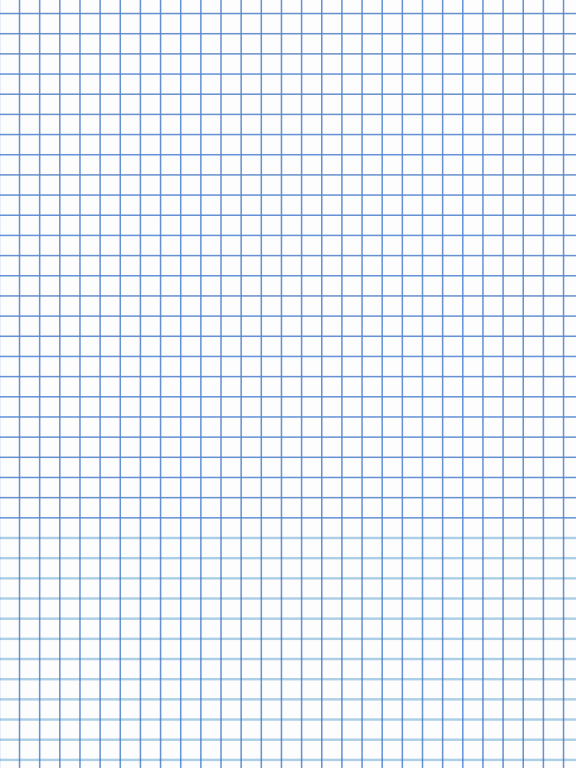
Write a WebGL 2 fragment shader that draws this pattern.

```glsl
#version 300 es
precision highp float;
// Squared paper: fine blue grid on white, with paler, wider rules near the foot.

uniform vec2 u_resolution;
out vec4 fragColor;

// All lengths are fractions of the canvas width.
const float COLUMN_PITCH = 0.03498;
const float ROW_PITCH    = 0.03502;
const float FIRST_COLUMN = 0.03390;  // from the left edge
const float FIRST_ROW    = 0.02350;  // from the top edge
const float FINE_WIDTH   = 0.00265;
const float PALE_WIDTH   = 0.00420;
const float FIRST_PALE_ROW = 26.0;

const vec3 PAPER     = vec3(0.992, 0.992, 0.994);
const vec3 INK       = vec3(0.41, 0.57, 0.80);
const vec3 VIVID_INK = vec3(0.38, 0.58, 0.90);
const vec3 PALE_INK  = vec3(0.67, 0.81, 0.90);

float hash(float n) {
    n = fract(n * 0.1031);
    n *= n + 33.33;
    return fract(n * (n + n));
}

// Index of the line nearest to a position.
float lineIndex(float position, float first, float pitch) {
    return floor((position - first) / pitch + 0.5);
}

// Share of a pixel covered by a line whose centre is offset from it.
float coverage(float offset, float width, float pixel) {
    float low  = max(offset - 0.5 * pixel, -0.5 * width);
    float high = min(offset + 0.5 * pixel,  0.5 * width);
    return clamp((high - low) / pixel, 0.0, 1.0);
}

// Slight change of tint from one line to the next.
vec3 inkTint(float index, float seed) {
    return mix(INK, VIVID_INK, 0.6 * hash(index + seed));
}

void main() {
    float pixel = 1.0 / u_resolution.x;
    float x = gl_FragCoord.x * pixel;
    float y = (u_resolution.y - gl_FragCoord.y) * pixel;

    // Horizontal rules, paler towards the foot
    float row = lineIndex(y, FIRST_ROW, ROW_PITCH);
    float pale = step(FIRST_PALE_ROW, row);
    float rowWidth = mix(FINE_WIDTH, PALE_WIDTH, pale);
    float rowCover = coverage(y - FIRST_ROW - row * ROW_PITCH, rowWidth, pixel);
    vec3 rowInk = mix(inkTint(row, 71.0), PALE_INK, pale);

    // Vertical rules
    float column = lineIndex(x, FIRST_COLUMN, COLUMN_PITCH);
    float columnOffset = x - FIRST_COLUMN - column * COLUMN_PITCH;
    float columnCover = coverage(columnOffset, FINE_WIDTH, pixel);
    vec3 columnInk = inkTint(column, 17.0);

    // Lay the ink on the paper, a little darker at crossings
    vec3 color = mix(PAPER, rowInk, rowCover);
    color = mix(color, columnInk, columnCover);
    color *= 1.0 - 0.08 * rowCover * columnCover;

    fragColor = vec4(color, 1.0);
}
```
